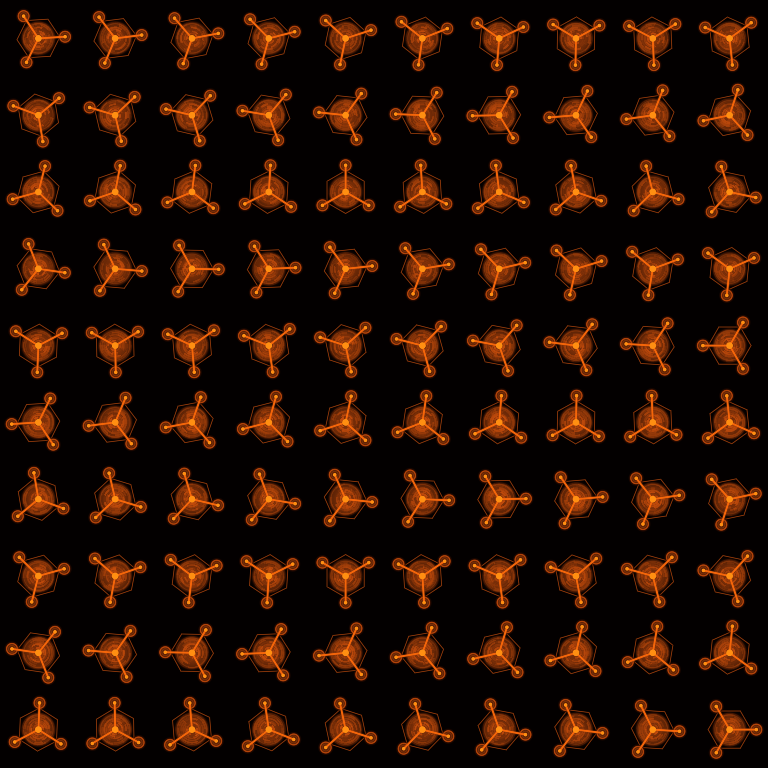
Give the GLSL for this pattern, as a WebGL 2 fragment shader.

```glsl
#version 300 es
precision highp float;
// A ten by ten grid of glowing three-armed rotors on black. Each rotor turns
// a little further than the one before it, completing one turn over the grid.
// Distance functions shape the parts; hashed polar cells make the broken arcs.

uniform vec2 u_resolution;
out vec4 fragColor;

const float PI = 3.14159265;
const float GRID = 10.0;
const float ARM_LENGTH = 0.348;
const float DISC_RADIUS = 0.21;
const float HEX_APOTHEM = 0.242;

const vec3 BLACK = vec3(0.01, 0.0, 0.0);
const vec3 EMBER = vec3(0.20, 0.05, 0.0);
const vec3 RUST = vec3(0.36, 0.13, 0.02);
const vec3 COPPER = vec3(0.56, 0.22, 0.04);
const vec3 ORANGE = vec3(0.76, 0.29, 0.04);
const vec3 FLAME = vec3(0.96, 0.40, 0.04);
const vec3 GOLD = vec3(1.0, 0.56, 0.07);

float hash(vec2 p) {
  return fract(sin(dot(p, vec2(127.1, 311.7))) * 4375.85);
}

mat2 rotation(float angle) {
  float c = cos(angle), s = sin(angle);
  return mat2(c, -s, s, c);
}

// Repeats the plane around the origin, one sector centred on the x axis.
vec2 foldSectors(vec2 p, float count) {
  float sector = 2.0 * PI / count;
  float angle = mod(atan(p.y, p.x) + 0.5 * sector, sector) - 0.5 * sector;
  return length(p) * vec2(cos(angle), sin(angle));
}

float segmentDistance(vec2 p, float len) {
  return length(p - vec2(clamp(p.x, 0.0, len), 0.0));
}

float fill(float d, float soft) {
  return 1.0 - smoothstep(-0.5 * soft, 0.5 * soft, d);
}

float stroke(float d, float width, float soft) {
  return fill(abs(d) - 0.5 * width, soft);
}

// Brightness of concentric rings broken into arcs of random tone.
float brokenArcs(vec2 p, float width, float seed) {
  float track = length(p) / width;
  float ring = floor(track);
  float count = 5.0 + floor(hash(vec2(ring, 3.0)) * 7.0);
  float turn = atan(p.y, p.x) / (2.0 * PI) + hash(vec2(ring, seed));
  float tone = hash(vec2(ring, floor(fract(turn) * count) + seed));
  float groove = smoothstep(0.5, 0.25, abs(fract(track) - 0.5));
  return tone * mix(0.55, 1.0, groove);
}

vec3 drawDisc(vec3 color, vec2 p, float seed, float px) {
  float r = length(p);
  color = mix(color, EMBER, 0.85 * smoothstep(0.25, 0.19, r));
  float tone = 0.6 * brokenArcs(p, 0.026, seed) + 0.4 * brokenArcs(p, 0.041, seed + 7.0);
  vec3 surface = mix(RUST, ORANGE, smoothstep(0.1, 0.85, tone));
  surface = mix(surface, COPPER, 0.35);
  surface *= mix(1.08, 0.8, smoothstep(0.08, DISC_RADIUS, r));
  color = mix(color, surface, fill(r - DISC_RADIUS, px + 0.025));
  return mix(color, COPPER, 0.5 * stroke(r - 0.19, 0.012, px));
}

vec3 drawNode(vec3 color, vec2 p, float px) {
  float r = length(p);
  color = mix(color, EMBER, smoothstep(0.108, 0.075, r));
  color = mix(color, RUST, fill(r - 0.074, px));
  color = mix(color, ORANGE, 0.85 * stroke(r - 0.07, 0.017, px));
  return mix(color, COPPER, 0.6 * stroke(r - 0.045, 0.012, px));
}

vec3 drawRotor(vec2 p, float index, float px) {
  vec2 spun = rotation(2.0 * PI * (index + 1.0) / (GRID * GRID)) * p;
  vec2 arm = foldSectors(spun, 3.0);
  vec2 tip = arm - vec2(ARM_LENGTH, 0.0);
  float armDistance = segmentDistance(arm, ARM_LENGTH);

  vec3 color = drawDisc(BLACK, spun, index, px);

  // Thin hexagon with corners in line with the arms.
  float hexagon = foldSectors(rotation(PI / 6.0) * spun, 6.0).x - HEX_APOTHEM;
  color = mix(color, COPPER, 0.9 * stroke(hexagon, 0.013, px));

  // Nodes, glowing arms, then bright hubs.
  color = drawNode(color, tip, px);
  color = mix(color, COPPER, 0.5 * smoothstep(0.032, 0.01, armDistance));
  color = mix(color, FLAME, fill(armDistance - 0.012, px));
  color = mix(color, GOLD, fill(length(tip) - 0.023, px));
  return mix(color, GOLD, fill(length(p) - 0.043, px));
}

void main() {
  vec2 grid = gl_FragCoord.xy / u_resolution * GRID;
  vec2 cell = floor(grid);
  float index = (GRID - 1.0 - cell.y) * GRID + cell.x;
  float px = GRID / min(u_resolution.x, u_resolution.y);
  fragColor = vec4(drawRotor(fract(grid) - 0.5, index, px), 1.0);
}
```
